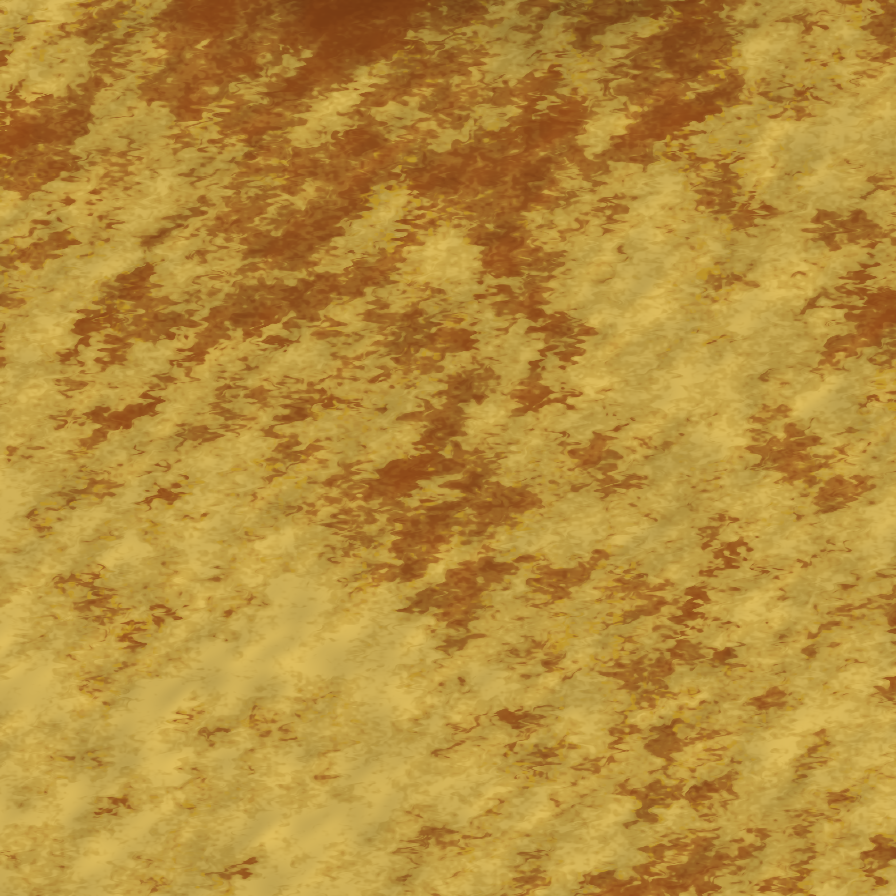
Give the GLSL for this texture, as a Shadertoy shader.

```glsl
// Weathered gold leaf: pale ochre broken by rust-brown patches and yellow flecks.
// Unit-variance noise layers (broad, slanted, streaked) add up to a wear field,
// which is turned into a rank and coloured by a ramp with chosen area shares.

const vec2 SLANT = vec2(0.80, 0.60);   // direction of the brushed blotches

float hash(vec2 cell, float seed) {
    uvec2 q = uvec2(ivec2(cell)) * uvec2(1597334673u, 3812015801u);
    uint n = (q.x ^ q.y ^ (uint(seed) * 2654435769u)) * 1597334673u;
    n = (n ^ (n >> 15u)) * 2246822519u;
    n ^= n >> 13u;
    return float(n >> 8u) / 16777216.0;
}

// Value noise with mean 0 and a spread of about 1
float noise(vec2 p, float seed) {
    vec2 cell = floor(p), f = fract(p);
    f = f * f * (3.0 - 2.0 * f);
    float low = mix(hash(cell, seed), hash(cell + vec2(1, 0), seed), f.x);
    float high = mix(hash(cell + vec2(0, 1), seed), hash(cell + vec2(1, 1), seed), f.x);
    return (mix(low, high, f.y) - 0.5) / 0.214;
}

// Octave sum scaled back to unit spread
float fbm(vec2 p, int octaves, float gain, float seed) {
    float sum = 0.0, power = 0.0, weight = 1.0;
    for (int i = 0; i < octaves; i++) {
        sum += weight * noise(p, seed + float(i));
        power += weight * weight;
        weight *= gain;
        p = p * 2.03 + 17.3;
    }
    return sum / sqrt(power);
}

vec2 slanted(vec2 p) {
    return vec2(dot(p, SLANT), dot(p, vec2(-SLANT.y, SLANT.x)));
}

float spot(vec2 p, vec2 centre, vec2 radius) {
    vec2 d = (p - centre) / radius;
    return exp(-dot(d, d));
}

// Large-scale layout: dark top edge and centre, pale left side and base
float layout_(vec2 p) {
    float shade = 0.45 - 0.55 * p.y;
    shade -= 1.4 * spot(p, vec2(0.58, 1.02), vec2(0.38, 0.09));
    shade -= 1.3 * spot(p, vec2(0.43, 0.41), vec2(0.11, 0.10));
    shade -= 0.8 * spot(p, vec2(0.55, 0.55), vec2(0.10, 0.05));
    shade -= 0.8 * spot(p, vec2(0.50, 0.81), vec2(0.22, 0.08));
    shade -= 0.8 * spot(p, vec2(1.00, 0.58), vec2(0.06, 0.12));
    shade += 0.8 * spot(p, vec2(0.00, 0.45), vec2(0.07, 0.50));
    return shade + 0.20;
}

// Colour by rank, stops lying at the middle of each share
vec3 patina(float rank) {
    vec3 c = mix(vec3(0.51, 0.26, 0.09), vec3(0.56, 0.31, 0.11), smoothstep(0.0, 0.035, rank));
    c = mix(c, vec3(0.62, 0.40, 0.15), smoothstep(0.035, 0.14, rank));
    c = mix(c, vec3(0.66, 0.47, 0.18), smoothstep(0.14, 0.30, rank));
    c = mix(c, vec3(0.71, 0.55, 0.22), smoothstep(0.30, 0.515, rank));
    c = mix(c, vec3(0.75, 0.62, 0.27), smoothstep(0.515, 0.76, rank));
    return mix(c, vec3(0.81, 0.69, 0.34), smoothstep(0.76, 0.95, rank));
}

void mainImage(out vec4 fragColor, in vec2 fragCoord) {
    vec2 uv = fragCoord / iResolution.xy;

    // Ragged sideways tearing of the patch edges
    vec2 torn = uv;
    torn.x += 0.006 * noise(uv * vec2(45.0, 210.0), 3.0);
    torn.y += 0.003 * noise(uv * vec2(110.0, 130.0), 5.0);

    // Wear field
    float broad = fbm(torn * 4.0 + 3.7, 3, 0.6, 11.0);
    float blotch = fbm(slanted(torn) * vec2(17.0, 29.0) + 90.0, 4, 0.72, 23.0);
    float streak = fbm(uv * vec2(75.0, 190.0), 2, 0.7, 37.0);
    float field = layout_(uv) + 0.42 * broad + 0.62 * blotch + 0.24 * streak;

    // Steepen the border between gold and rust, then rank the result
    float gold = smoothstep(-0.55, -0.05, field);
    float wear = 0.72 * field + 0.70 * (gold - 0.62);
    float grain = noise(uv * vec2(230.0, 250.0), 41.0);
    wear += 0.15 * grain;
    vec3 color = patina(1.0 / (1.0 + exp(-1.7 * wear)));

    // Soft diagonal relief in both slants
    float relief = noise(slanted(uv) * vec2(24.0, 62.0) + 70.0, 51.0)
                 + 0.7 * noise(slanted(uv.yx) * vec2(30.0, 55.0) + 60.0, 53.0);
    color *= 1.0 + 0.026 * relief;

    // Redder rust in scattered places
    float red = smoothstep(0.3, 1.5, noise(uv * 13.0, 61.0) + 0.5 * noise(uv * 40.0, 63.0));
    color = mix(color, vec3(0.56, 0.27, 0.08), 0.45 * red * (1.0 - gold));

    // Saturated yellow flecks gathered along the broken edges
    float cluster = smoothstep(-0.6, 1.2, fbm(uv * 9.0 + 30.0, 2, 0.7, 71.0));
    float edge = exp(-pow((field + 0.1) / 0.55, 2.0));
    float fleck = smoothstep(0.5, 1.5, noise(uv * vec2(150.0, 210.0), 81.0));
    color = mix(color, vec3(0.76, 0.60, 0.13), 0.75 * fleck * edge * cluster);

    // Soot along the top edge
    float soot = spot(uv, vec2(0.57, 1.0), vec2(0.30, 0.07));
    color *= 1.0 - 0.16 * soot;

    fragColor = vec4(clamp(color, 0.0, 1.0), 1.0);
}
```
